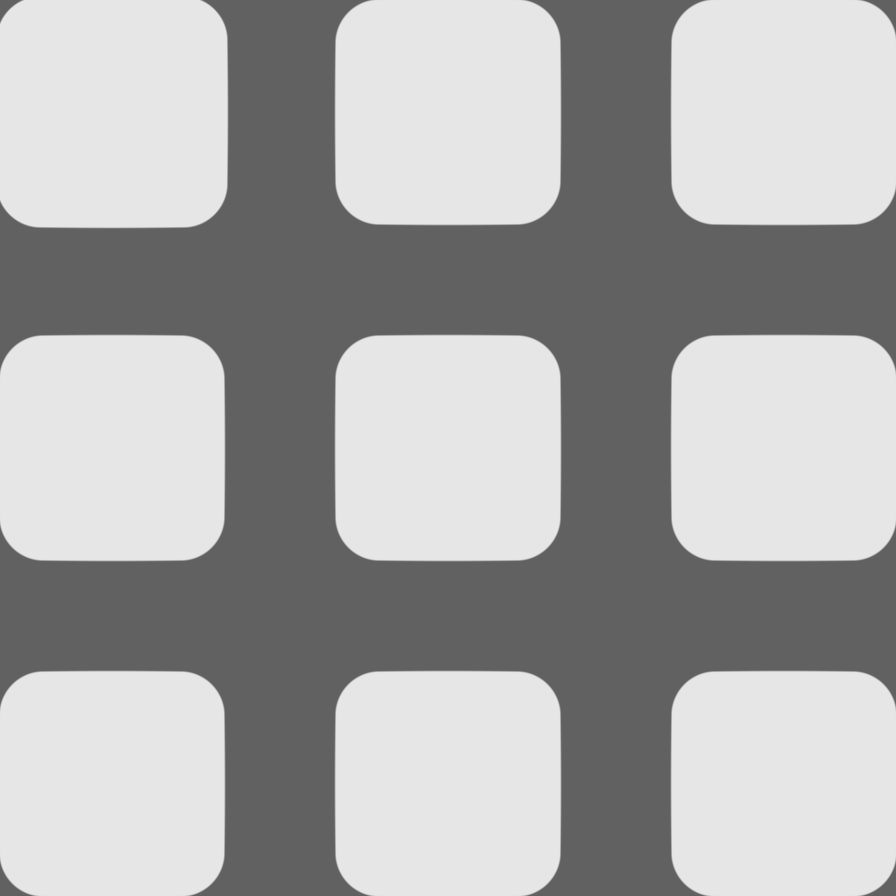
A WebGL 2 fragment shader for this pattern:

```glsl
#version 300 es
precision highp float;
// Flat grid of pale rounded squares on dark grey, three across and three down.
// Each cell is folded to its centre and drawn with a rounded-box distance
// whose sides bow slightly outwards.

uniform vec2 u_resolution;
out vec4 fragColor;

float roundedBox(vec2 p, vec2 halfSize, float radius) {
    vec2 q = abs(p) - halfSize + radius;
    return length(max(q, 0.0)) + min(max(q.x, q.y), 0.0) - radius;
}

void main() {
    vec2 uv = gl_FragCoord.xy / u_resolution;

    // Cells of 0.375; the outer squares just touch the canvas border
    vec2 grid = (uv + 0.0625) / 0.375;
    vec2 cell = floor(grid);
    vec2 p = (fract(grid) - 0.5) * 0.375;

    // The top left square is a little larger than the others
    float isTopLeft = float(cell == vec2(0.0, 2.0));
    float size = 0.1261 + 0.0033 * isTopLeft;

    // Sides pull in towards the corners
    vec2 halfSize = size - 0.09 * min(p.yx * p.yx, vec2(0.016));
    float d = roundedBox(p, halfSize, 0.047);

    // Soft edge, never thinner than a pixel
    float blur = max(0.0013, 0.75 / min(u_resolution.x, u_resolution.y));
    float square = 1.0 - smoothstep(-blur, blur, d);

    vec3 darkGrey = vec3(0.38);
    vec3 paleGrey = vec3(0.90);
    fragColor = vec4(mix(darkGrey, paleGrey, square), 1.0);
}
```
